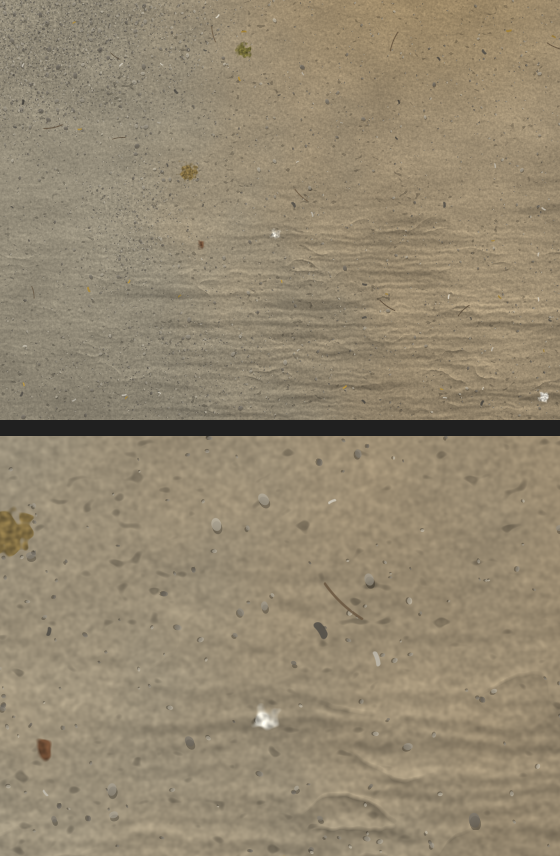
Top, the full canvas; bottom, a detail of the centre.
Reproduce this texture procedurally as a Shadertoy shader.

```glsl
vec2 hash2(vec2 p) {
    vec3 q = fract(p.xyx * vec3(0.1031, 0.1030, 0.0973));
    q += dot(q, q.yzx + 33.33);
    return fract((q.xx + q.yz) * q.zy);
}

float gradientNoise(vec2 p) {
    vec2 i = floor(p), f = fract(p);
    vec2 u = f * f * f * (f * (f * 6.0 - 15.0) + 10.0);
    vec2 e = vec2(0, 1);
    float a = dot(hash2(i) * 2.0 - 1.0, f);
    float b = dot(hash2(i + e.yx) * 2.0 - 1.0, f - e.yx);
    float c = dot(hash2(i + e) * 2.0 - 1.0, f - e);
    float d = dot(hash2(i + 1.0) * 2.0 - 1.0, f - 1.0);
    return mix(mix(a, b, u.x), mix(c, d, u.x), u.y);
}

float fbm(vec2 p) {
    float sum = 0.0, amp = 1.0;
    for (int i = 0; i < 4; i++) {
        sum += amp * gradientNoise(p);
        p = mat2(1.6, 1.2, -1.2, 1.6) * p + 17.3;
        amp *= 0.55;
    }
    return sum;
}

mat2 rotation(float a) {
    return mat2(cos(a), sin(a), -sin(a), cos(a));
}

// How far the ground is worn by traffic
float wear(vec2 p) {
    float low = smoothstep(0.66, 0.35, p.y + 0.12 * gradientNoise(p * 3.0));
    return low * mix(0.4, 1.0, smoothstep(0.2, 0.7, p.x));
}

// Height of the trodden sand: fine ruts, short broken rims and small lumps
float sandHeight(vec2 p) {
    vec2 w = p + 0.012 * vec2(fbm(p * 14.0), fbm(p * 15.0 + 40.0));
    float ruts = 0.6 * gradientNoise(w * vec2(2.0, 26.0)) + 0.45 * gradientNoise(w * vec2(5.0, 85.0) + 9.0);
    float patches = smoothstep(0.0, 0.3, gradientNoise(p * vec2(6.0, 14.0) + 5.0));
    float rims = exp(-8.0 * abs(gradientNoise(w * vec2(12.0, 30.0) + 3.0))) * patches;
    float lumps = fbm(p * vec2(32.0, 44.0));
    return wear(p) * (0.7 * ruts + 0.42 * rims + 0.06 * lumps) + 0.12 * lumps;
}

// Pebbles, one at most per cell, each with a shaded underside
vec3 addPebbles(vec3 col, vec2 p, float cells, float density, float edge) {
    vec2 id = floor(p * cells);
    vec2 r = hash2(id + cells), s = hash2(id + cells + 57.0);
    vec2 q = fract(p * cells) - 0.5 - 0.35 * (r - 0.5);
    float radius = mix(0.1, 0.3, s.x * s.x);
    float present = step(s.y, density);
    mat2 turn = rotation(r.x * 6.28);
    float body = length(turn * q * vec2(1.0, 1.35)) - radius;
    float shade = length(turn * (q + vec2(-0.04, 0.12)) * vec2(1.0, 1.35)) - radius;
    float blur = edge * cells;
    col *= 1.0 - 0.26 * present * smoothstep(blur, -blur, shade);
    vec3 stone = mix(vec3(0.40, 0.38, 0.35), vec3(0.76, 0.73, 0.66), r.y) + 0.2 * q.y;
    return mix(col, stone, 0.72 * present * smoothstep(blur, -blur, body));
}

// Slightly bent slivers: paper chips, dry leaves and twigs
vec3 addLitter(vec3 col, vec2 p, float cells, float density, vec2 size, vec3 tint, float edge) {
    vec2 id = floor(p * cells);
    vec2 r = hash2(id + cells * 7.0), s = hash2(id + cells * 3.0 + 91.0);
    vec2 q = rotation(r.x * 6.28) * (fract(p * cells) - 0.5 - 0.4 * (s - 0.5)) / cells;
    size *= mix(0.5, 1.1, s.x);
    q.y += 0.1 * q.x * q.x / size.x;
    q.x -= clamp(q.x, -size.x, size.x);
    float mask = smoothstep(edge, -edge, length(q) - size.y) * step(r.y, density);
    return mix(col, tint * mix(0.8, 1.1, s.y), 0.85 * mask);
}

void mainImage(out vec4 fragColor, in vec2 fragCoord) {
    vec2 p = fragCoord / iResolution.y;
    float edge = 0.8 / iResolution.y;

    // Grey earth on the left, tan sand on the right, ochre in the upper right
    float broad = fbm(p * 3.0);
    float sandy = smoothstep(0.3, 0.95, p.x + 0.25 * p.y - 0.1 + 0.25 * broad);
    vec3 col = mix(vec3(0.58, 0.55, 0.478), vec3(0.613, 0.55, 0.445), sandy);
    float ochre = smoothstep(0.55, 0.0, length((p - vec2(1.05, 1.05)) * vec2(0.9, 1.3)));
    col = mix(col, vec3(0.63, 0.535, 0.38), 0.6 * ochre);
    col *= 1.0 + 0.09 * broad + 0.08 * fbm(p * vec2(6.0, 12.0) + 30.0);
    col *= 1.0 - 0.07 * smoothstep(0.3, 0.0, p.y);

    // Thin damp streaks along the ruts, then relief lit from above
    vec2 bent = p + 0.012 * vec2(0.0, fbm(p * 7.0));
    float streak = gradientNoise(bent * vec2(3.5, 42.0) + 60.0);
    col *= 1.0 - 0.17 * wear(p) * smoothstep(0.08, 0.45, streak);
    vec2 dy = vec2(0.0005, 0.0018);
    float slope = sandHeight(p - dy) - sandHeight(p + dy);
    col *= 1.0 + clamp(0.85 * slope, -0.22, 0.13);

    // Tyre tread in broken bands
    float band = smoothstep(0.1, 0.35, gradientNoise(p * vec2(1.2, 14.0) + 12.0));
    band *= smoothstep(0.55, 0.4, p.y) * smoothstep(0.45, 0.8, p.x);
    col *= 1.0 + 0.05 * band * sin(p.x * 420.0 + 4.0 * broad) * sin(p.y * 560.0 + p.x * 30.0);

    // Gravel in the upper left, with thinner patches below
    float corner = smoothstep(0.6, 0.05, length((p - vec2(0.0, 1.0)) * vec2(0.9, 1.3)) + 0.2 * broad);
    float cluster = smoothstep(0.22, 0.03, length(p - vec2(0.33, 0.49)) + 0.1 * broad);
    float foot = smoothstep(0.25, 0.0, length((p - vec2(0.42, 0.13)) * vec2(0.6, 1.3)));
    float gravel = clamp(corner + 0.5 * cluster + 0.3 * foot, 0.0, 1.0);

    // Fine grit, and scattered crumbs of dark soil
    float grit = gradientNoise(p * 140.0) + 0.8 * gradientNoise(p * 235.0 + 8.0);
    float clods = gradientNoise(p * vec2(65.0, 90.0) + 21.0);
    col *= 1.0 + mix(0.115, 0.22, gravel) * grit + 0.045 * clods;
    float crumbs = gradientNoise(p * vec2(75.0, 105.0) + 3.0) + 0.35 * gradientNoise(p * 12.0);
    col *= 1.0 - 0.2 * smoothstep(0.32, 0.55, crumbs);

    for (int i = 0; i < 4; i++) {
        float cells = 48.0 + 27.0 * float(i);
        col = addPebbles(col, rotation(float(i)) * p, cells, 0.03 + 0.5 * gravel, edge);
    }

    col = addLitter(col, p, 9.0, 0.2, vec2(0.004, 0.0016), vec3(0.84, 0.82, 0.77), edge);
    col = addLitter(col, p, 8.0, 0.18, vec2(0.004, 0.002), vec3(0.74, 0.58, 0.20), edge);
    col = addLitter(col, p, 11.0, 0.12, vec2(0.004, 0.0028), vec3(0.29, 0.28, 0.26), edge);
    col = addLitter(col, p, 5.0, 0.2, vec2(0.022, 0.0011), vec3(0.38, 0.31, 0.23), edge);

    // Ragged spots: green tuft, dry tuft, two paper scraps, rusty leaf
    vec3 spots[5] = vec3[5](vec3(0.58, 0.88, 0.018), vec3(0.45, 0.59, 0.022),
        vec3(0.655, 0.444, 0.01), vec3(1.295, 0.055, 0.012), vec3(0.48, 0.417, 0.008));
    vec3 tints[5] = vec3[5](vec3(0.40, 0.38, 0.17), vec3(0.48, 0.40, 0.22),
        vec3(0.86, 0.85, 0.81), vec3(0.88, 0.87, 0.84), vec3(0.38, 0.24, 0.15));
    for (int i = 0; i < 5; i++) {
        float ragged = gradientNoise(p * 95.0 + float(i) * 13.0);
        float d = length(p - spots[i].xy) - spots[i].z * (0.85 + 1.1 * ragged);
        float cover = smoothstep(3.0 * edge, -3.0 * edge, d);
        col = mix(col, tints[i] * (1.0 + 0.5 * grit), 0.85 * cover);
    }

    fragColor = vec4(col, 1.0);
}
```
